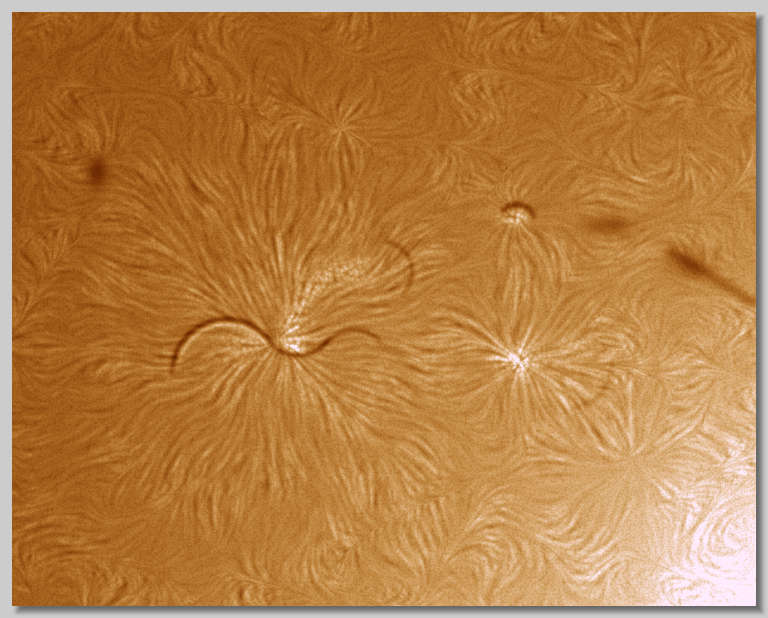
Write a Shadertoy shader that draws this texture.

```glsl
// Amber solar chromosphere with swirling fibrils and filaments, framed on grey with a drop shadow.
#define FIBRIL_SCALE 95.0
#define FIBRIL_STEP 0.0042
#define FIBRIL_GAIN 0.36
#define GRAIN_SCALE 260.0
#define GRAIN_GAIN 0.075
#define MARGIN 0.0194
#define SHADOW_SHIFT 0.009
#define PAPER vec3(0.80, 0.80, 0.80)

const float PI = 3.14159;

vec2 hash2(vec2 cell) {
    vec3 h = fract(cell.xyx * vec3(0.1031, 0.1030, 0.0973));
    h += dot(h, h.yzx + 33.33);
    return fract((h.xx + h.yz) * h.zy);
}

// Distance to the nearest scattered point.
float cellular(vec2 p) {
    vec2 cell = floor(p), f = fract(p);
    float nearest = 4.0;
    for (int j = -1; j <= 1; j++)
    for (int i = -1; i <= 1; i++) {
        vec2 o = vec2(i, j);
        vec2 d = o + hash2(cell + o) - f;
        nearest = min(nearest, dot(d, d));
    }
    return sqrt(nearest);
}

float blob(vec2 p, vec2 centre, vec2 radius) {
    vec2 d = (p - centre) / radius;
    return exp(-dot(d, d));
}

// Soft circular arc spanning halfSpan radians either side of midAngle.
float arc(vec2 p, vec2 centre, float radius, float width, float midAngle, float halfSpan) {
    vec2 d = p - centre;
    float a = abs(mod(atan(d.y, d.x) - midAngle + PI, 2.0 * PI) - PI);
    float across = (length(d) - radius) / width;
    return exp(-across * across) * (1.0 - smoothstep(halfSpan - 0.2, halfSpan + 0.2, a));
}

float streak(vec2 p, vec2 a, vec2 b, float width) {
    vec2 d = p - a, ab = b - a;
    float across = length(d - ab * clamp(dot(d, ab) / dot(ab, ab), 0.0, 1.0)) / width;
    return exp(-across * across);
}

float box(vec2 p, vec2 halfSize) {
    vec2 d = abs(p) - halfSize;
    return length(max(d, 0.0)) + min(max(d.x, d.y), 0.0);
}

// Radial orientation in double-angle form, so opposite directions agree.
vec2 radial(vec2 p, vec2 centre, float reach) {
    vec2 d = p - centre;
    float s = dot(d, d) + 1e-5;
    return vec2(d.x * d.x - d.y * d.y, 2.0 * d.x * d.y) / s * exp(-s / (reach * reach));
}

vec2 fibrilDirection(vec2 p) {
    float wander = 3.0 * sin(p.x * 19.0 + 2.0 * sin(p.y * 15.0)) + 2.5 * sin(p.y * 27.0 - p.x * 11.0);
    vec2 o = 0.28 * vec2(cos(wander), sin(wander));
    o += 2.2 * radial(p, vec2(0.45, 0.45), 0.25);
    o += 1.6 * radial(p, vec2(0.841, 0.414), 0.12);
    o += 1.2 * radial(p, vec2(0.835, 0.645), 0.07);
    o += 1.2 * radial(p, vec2(1.02, 0.26), 0.10);
    o += 1.2 * radial(p, vec2(0.55, 0.79), 0.07);
    float a = 0.5 * atan(o.y, o.x) + 0.25 * sin(p.x * 31.0 + p.y * 23.0);
    return vec2(cos(a), sin(a));
}

// Cellular noise smeared along the local field.
float fibrils(vec2 p) {
    vec2 dir = fibrilDirection(p);
    float sum = 0.0;
    for (int i = -5; i <= 5; i++)
        sum += cellular((p + dir * float(i) * FIBRIL_STEP) * FIBRIL_SCALE);
    return sum / 11.0 - 0.5;
}

float surfaceTone(vec2 p, vec2 uv) {
    float tone = mix(mix(0.60, 0.92, uv.x), mix(0.565, 0.635, uv.x), uv.y);
    tone += 0.09 * blob(p, vec2(1.22, 0.05), vec2(0.22, 0.25));
    tone += 0.025 * blob(p, vec2(0.50, 0.46), vec2(0.25, 0.20));

    // Fibrils, strongest around the active regions and in scattered clumps.
    float clumps = smoothstep(0.65, 0.15, 0.0 + cellular(p * 9.0 + 3.0)) ;
    float activity = 0.45 + 0.6 * clumps;
    activity += 0.6 * blob(p, vec2(0.45, 0.50), vec2(0.23, 0.22));
    activity += 0.6 * blob(p, vec2(0.87, 0.41), vec2(0.13, 0.08));
    float f = fibrils(p);
    tone -= FIBRIL_GAIN * activity * (f + 1.5 * f * abs(f));
    tone -= 0.035 * (cellular(p * 32.0) - 0.5) * (0.4 + clumps);

    // Bright mottled plage.
    float plage = 0.8 * arc(p, vec2(0.574, 0.466), 0.097, 0.022, 2.31, 0.95);
    plage += 0.6 * blob(p, vec2(0.388, 0.440), vec2(0.050, 0.030));
    plage += 1.3 * blob(p, vec2(0.477, 0.439), vec2(0.017, 0.012));
    plage += 1.1 * blob(p, vec2(0.841, 0.416), vec2(0.035, 0.024));
    plage += 0.6 * blob(p, vec2(0.930, 0.442), vec2(0.024, 0.017));
    plage += 1.5 * blob(p, vec2(0.833, 0.647), vec2(0.023, 0.013));
    plage += 0.4 * blob(p, vec2(0.502, 0.369), vec2(0.030, 0.035));
    tone += plage * (0.21 - 0.24 * cellular(p * 120.0));

    // Curved filaments, with a bright lip inside the main one.
    float dark = 0.22 * arc(p, vec2(0.367, 0.395), 0.089, 0.0048, 1.82, 1.25);
    dark += 0.22 * arc(p, vec2(0.482, 0.485), 0.060, 0.0045, 4.90, 0.82);
    dark += 0.15 * arc(p, vec2(0.573, 0.408), 0.058, 0.0045, 1.60, 0.83);
    dark += 0.11 * arc(p, vec2(0.618, 0.560), 0.049, 0.0045, 0.35, 1.10);
    dark += 0.20 * arc(p, vec2(0.837, 0.641), 0.028, 0.0055, 1.40, 1.20);
    dark += 0.08 * arc(p, vec2(0.922, 0.409), 0.068, 0.0055, 5.60, 0.80);
    tone += 0.13 * arc(p, vec2(0.367, 0.395), 0.080, 0.0040, 1.70, 1.15);

    // Ragged smudges.
    float smudge = blob(p, vec2(0.157, 0.722), vec2(0.016, 0.024));
    smudge += 0.8 * blob(p, vec2(0.987, 0.634), vec2(0.042, 0.015));
    smudge += 0.8 * blob(p, vec2(1.117, 0.571), vec2(0.034, 0.025));
    smudge += 0.7 * streak(p, vec2(1.087, 0.592), vec2(1.217, 0.511), 0.010);
    dark += smudge * (0.17 - 0.30 * f);
    return tone - dark + GRAIN_GAIN * (0.5 - cellular(p * GRAIN_SCALE));
}

void mainImage(out vec4 fragColor, in vec2 fragCoord) {
    vec2 p = fragCoord / iResolution.y;
    vec2 size = vec2(iResolution.x / iResolution.y, 1.0);
    vec2 halfPlate = 0.5 * size - MARGIN;
    vec2 centred = p - 0.5 * size;

    float shadowEdge = box(centred - vec2(SHADOW_SHIFT, -SHADOW_SHIFT), halfPlate);
    vec3 color = PAPER * mix(1.0, 0.52, 1.0 - smoothstep(-0.008, 0.009, shadowEdge));

    float r = clamp(surfaceTone(p, p / size), 0.25, 1.0);
    vec3 amber = vec3(r, 0.93 * r * r, pow(r, 4.8));
    float pixel = 1.0 / iResolution.y;
    float plate = 1.0 - smoothstep(-0.5 * pixel, 0.5 * pixel, box(centred, halfPlate));
    fragColor = vec4(mix(color, amber, plate), 1.0);
}
```
